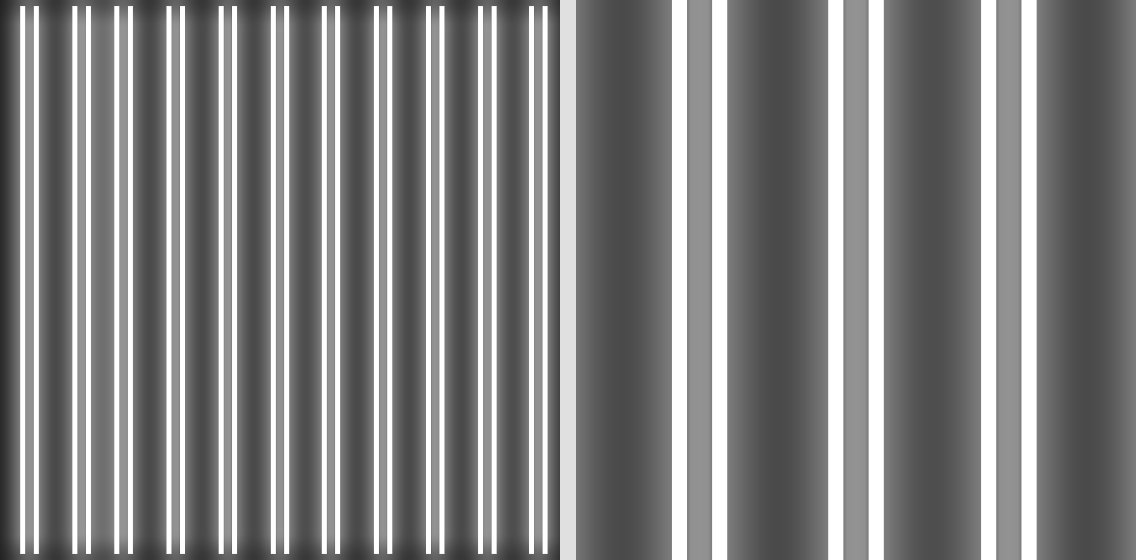
Left, the full canvas; right, a detail of the centre.
A WebGL 2 fragment shader for this pattern:

```glsl
#version 300 es
precision highp float;
// Eleven pairs of upright white bars, each pair casting a soft grey glow on a dark ground.

uniform vec2 u_resolution;
out vec4 fragColor;

// Centre of a pair: the third sits closer to the second, and every fourth gap after it narrows.
float pairCentre(float index) {
    float afterThird = max(index - 2.0, 0.0);
    return 0.0527 + 0.0931 * index - 0.0182 * step(2.0, index) - 0.0021 * floor(afterThird / 4.0);
}

float boxDistance(vec2 p, vec2 halfSize) {
    vec2 q = abs(p) - halfSize;
    return length(max(q, 0.0)) + min(max(q.x, q.y), 0.0);
}

void main() {
    vec2 uv = gl_FragCoord.xy / u_resolution;
    float pixel = 1.0 / min(u_resolution.x, u_resolution.y);

    float glow = 0.0;
    float crease = 0.0;
    float barDistance = 1.0;
    for (int i = 0; i < 11; i++) {
        vec2 p = uv - vec2(pairCentre(float(i)), 0.5);
        float across = abs(p.x);
        glow += 0.47 * exp(-737.0 * p.x * p.x);
        // Thin shade along the inner sides of the bars
        crease += 1.0 - smoothstep(0.0005, 0.0018, abs(across - 0.0072));
        barDistance = min(barDistance, boxDistance(vec2(across - 0.012, p.y), vec2(0.0045, 0.489)));
    }

    // The glow weakens past the bar ends
    float endDistance = min(uv.y, 1.0 - uv.y);
    glow *= mix(0.6, 1.0, smoothstep(0.0, 0.05, endDistance));

    float ground = 0.1 + glow - 0.05 * crease * step(0.011, endDistance);
    float bar = 1.0 - smoothstep(-0.5 * pixel, 0.5 * pixel, barDistance);
    fragColor = vec4(vec3(mix(ground, 1.0, bar)), 1.0);
}
```
